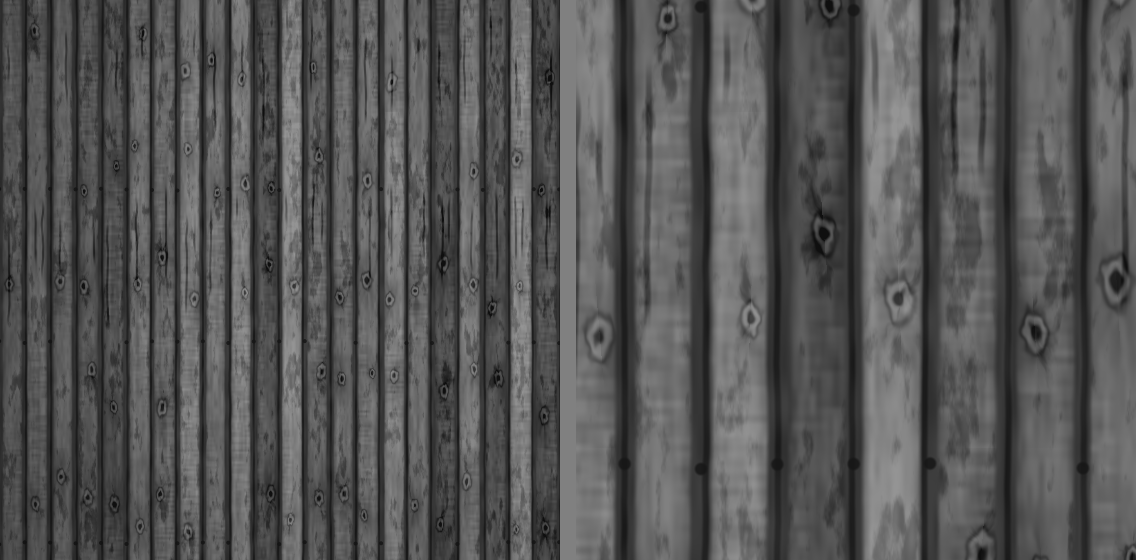
Left: the whole. Right: its middle third, enlarged.
This texture is drawn by a WebGL 2 fragment shader. Its source:

```glsl
#version 300 es
precision highp float;

#define PLANKS 22.0
#define SEAM_WIDTH 0.105
#define SEAM_TONE 0.205
#define GRAIN 0.13
#define STAIN 0.15
#define SAW_MARKS 0.07
#define KNOT_ROWS 5.0
#define KNOT_CHANCE 0.62
#define CRACK_DEPTH 0.16
#define NAIL_RADIUS 0.0036

uniform vec2 u_resolution;
out vec4 fragColor;

// Weathered grey of each board, left to right
const float boardTone[22] = float[22](
  0.38, 0.41, 0.41, 0.37, 0.33, 0.42, 0.39, 0.47, 0.42, 0.48, 0.32,
  0.50, 0.39, 0.40, 0.43, 0.48, 0.41, 0.31, 0.46, 0.33, 0.50, 0.31);

float hash(vec2 p) {
  vec3 q = fract(vec3(p.xyx) * 0.1031);
  q += dot(q, q.yzx + 33.33);
  return fract((q.x + q.y) * q.z);
}

float noise(vec2 p) {
  vec2 i = floor(p), f = fract(p);
  f = f * f * (3.0 - 2.0 * f);
  return mix(mix(hash(i), hash(i + vec2(1, 0)), f.x),
             mix(hash(i + vec2(0, 1)), hash(i + vec2(1, 1)), f.x), f.y);
}

float fbm(vec2 p) {
  float sum = 0.0, weight = 0.5;
  for (int i = 0; i < 4; i++) {
    sum += weight * noise(p);
    p = p * 2.03 + 17.1;
    weight *= 0.5;
  }
  return sum / 0.9375;
}

// x: brightness change, y: sideways bend of the grain around the knot
vec2 knot(float across, float y, float board) {
  vec2 cell = vec2(board + 3.0, floor(y * KNOT_ROWS) + 11.0);
  if (hash(cell) > KNOT_CHANCE) return vec2(0.0);
  float size = mix(0.6, 1.15, hash(cell + 40.0));
  vec2 center = vec2(mix(0.3, 0.7, hash(cell + 70.0)),
                     (cell.y - 11.0 + mix(0.25, 0.75, hash(cell + 90.0))) / KNOT_ROWS);
  vec2 q = (vec2(across, y) - center) / (size * vec2(0.14, 0.011));
  q.x += 0.3 * q.y * (hash(cell + 120.0) - 0.5);
  float d = length(q) + 0.5 * (noise(q * 1.7 + cell) - 0.5);
  float core = -0.20 * (1.0 - smoothstep(0.2, 0.65, d));
  float rim = 0.08 * exp(-12.0 * (d - 0.85) * (d - 0.85));
  float ring = -0.11 * exp(-14.0 * (d - 1.3) * (d - 1.3));
  float halo = -0.09 * exp(-dot(q * vec2(0.4, 0.22), q * vec2(0.4, 0.22)));
  return vec2(core + rim + ring + halo, 0.2 * sign(q.x) * exp(-0.35 * d * d));
}

// Long drying cracks near the middle of a board
float cracks(float across, float y, float board) {
  float dark = 0.0;
  for (float k = 0.0; k < 3.0; k++) {
    vec2 id = vec2(board + 5.0, k * 7.0 + 2.0);
    float top = mix(0.6, 0.69, hash(id)) + 0.31 * step(1.5, k);
    float bottom = top - mix(0.05, 0.2, hash(id + 31.0));
    float line = mix(0.25, 0.72, hash(id + 57.0)) + 0.07 * (noise(vec2(y * 35.0, board + k * 9.0)) - 0.5);
    float span = smoothstep(bottom - 0.01, bottom + 0.02, y) * (1.0 - smoothstep(top - 0.03, top, y));
    float width = 1.0 - smoothstep(0.015, 0.065, abs(across - line));
    dark = max(dark, span * width * step(0.3, hash(id + 83.0)));
  }
  return dark;
}

void main() {
  vec2 uv = gl_FragCoord.xy / u_resolution;
  float x = uv.x * PLANKS + 0.03;
  float board = min(floor(x), PLANKS - 1.0);
  float across = x - board;
  vec2 seed = vec2(board * 37.0, board * 13.0);

  // Wood: grain, saw marks and patchy stains
  vec2 knotEffect = knot(across, uv.y, board);
  float grainX = across + knotEffect.y;
  float streaks = noise(vec2(grainX * 9.0, uv.y * 9.0) + seed);
  float fibres = noise(vec2(grainX * 13.0, uv.y * 75.0) + seed + 50.0);
  float saw = noise(vec2(across * 2.5, uv.y * 230.0) + seed);
  float sawPatch = smoothstep(0.35, 0.65, noise(vec2(across, uv.y * 6.0) + seed + 9.0));
  float patches = fbm(vec2(grainX * 2.2, uv.y * 13.0) + seed + 80.0);
  float flecks = fbm(vec2(grainX * 7.0, uv.y * 50.0) + seed + 20.0);
  float stain = smoothstep(0.52, 0.72, 0.5 * patches + 0.5 * flecks + 0.12 * (streaks - 0.5));

  float tone = boardTone[int(board)];
  tone += GRAIN * (0.55 * (streaks - 0.5) + 0.45 * (fibres - 0.5));
  tone += SAW_MARKS * sawPatch * (saw - 0.5);
  tone += 0.12 * (patches - 0.5);
  tone -= STAIN * stain + CRACK_DEPTH * cracks(across, uv.y, board);
  tone += knotEffect.x;

  // Uneven shadowed seams between boards
  float seam = floor(x + 0.5);
  float fromSeam = x - seam + 0.05 * (fbm(vec2(uv.y * 22.0, seam * 19.0)) - 0.5);
  float halfWidth = SEAM_WIDTH * mix(0.75, 1.3, hash(vec2(seam, 6.0)));
  float gap = 1.0 - smoothstep(halfWidth - 0.035, halfWidth + 0.05, abs(fromSeam));
  float gapTone = SEAM_TONE + 0.06 * (noise(vec2(x * 9.0, uv.y * 40.0)) - 0.5);
  float slit = (hash(vec2(seam, 14.0)) - 0.5) * halfWidth * 1.4;
  gapTone -= 0.085 * (1.0 - smoothstep(0.015, 0.065, abs(fromSeam - slit)));
  tone *= 1.0 - 0.18 * (1.0 - smoothstep(0.0, 0.15, abs(fromSeam) - halfWidth));
  tone = mix(tone, gapTone, gap);

  // Three rows of nail heads along the seams
  for (float row = 0.0; row < 3.0; row++) {
    float height = row < 0.5 ? 0.03 : (row < 1.5 ? 0.389 : 0.661);
    vec2 offset = vec2((x - seam) / PLANKS, uv.y - height - 0.004 * (hash(vec2(seam, row)) - 0.5));
    float head = 1.0 - smoothstep(NAIL_RADIUS - 0.001, NAIL_RADIUS + 0.001, length(offset));
    tone = mix(tone, 0.08, 0.85 * head * step(0.25, hash(vec2(seam + 8.0, row + 4.0))));
  }

  // Broad fading toward the sides and base
  tone *= mix(0.86, 1.03, smoothstep(0.0, 0.35, uv.x)) * mix(0.93, 1.03, smoothstep(0.0, 0.4, uv.y));
  tone *= 1.0 - 0.08 * smoothstep(0.8, 1.0, uv.y);
  fragColor = vec4(vec3(clamp(tone, 0.06, 0.58)), 1.0);
}
```
